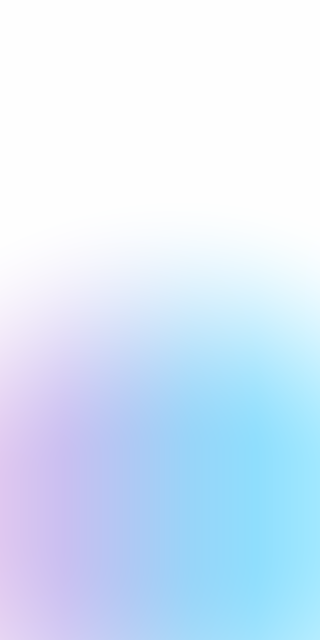
Write a Shadertoy shader that draws this background.

```glsl
const vec3 PAPER = vec3(0.996, 0.997, 0.998);

// Glow colours, evenly spaced from left to right
const int STOP_COUNT = 6;
const vec3 GLOW_STOPS[STOP_COUNT] = vec3[](
    vec3(0.875, 0.780, 0.940),
    vec3(0.790, 0.750, 0.945),
    vec3(0.690, 0.785, 0.955),
    vec3(0.595, 0.835, 0.975),
    vec3(0.560, 0.870, 0.992),
    vec3(0.630, 0.910, 1.000)
);

// Vertical extent of the glow, in canvas heights
const float TOP_CLEAR = 0.70;
const float TOP_FULL = 0.30;
const float BOTTOM_CLEAR = -0.42;
const float BOTTOM_FULL = 0.12;

// The glow is tallest at this column and narrows toward the sides
const float CREST_X = 0.55;
const float CREST_BOW = 0.20;

vec3 glowColor(float x) {
    vec3 color = GLOW_STOPS[0];
    float position = x * float(STOP_COUNT - 1);
    for (int i = 1; i < STOP_COUNT; i++) {
        float blend = clamp(position - float(i - 1), 0.0, 1.0);
        color = mix(color, GLOW_STOPS[i], blend);
    }
    return color;
}

float glowCoverage(vec2 uv) {
    float offset = uv.x - CREST_X;
    float bow = CREST_BOW * offset * offset;
    float upper = 1.0 - smoothstep(TOP_FULL, TOP_CLEAR, uv.y + bow);
    float lower = smoothstep(BOTTOM_CLEAR, BOTTOM_FULL, uv.y - bow);
    return upper * lower;
}

void mainImage(out vec4 fragColor, in vec2 fragCoord) {
    vec2 uv = fragCoord / iResolution.xy;
    vec3 color = mix(PAPER, glowColor(uv.x), glowCoverage(uv));
    fragColor = vec4(color, 1.0);
}
```
